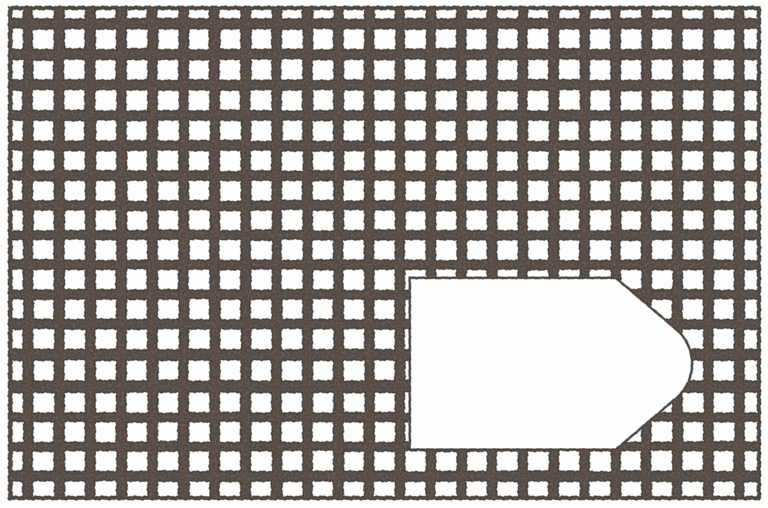
Reproduce this pattern procedurally as a Shadertoy shader.

```glsl
vec2 hash2(vec2 p) {
    vec3 q = fract(p.xyx * vec3(0.1031, 0.1030, 0.0973));
    q += dot(q, q.yzx + 33.33);
    return fract((q.xx + q.yz) * q.zy);
}

float box(vec2 p, vec2 halfSize, float radius) {
    vec2 q = abs(p) - halfSize + radius;
    return length(max(q, 0.0)) + min(max(q.x, q.y), 0.0) - radius;
}

// Distance to the nearest cell point
float cellular(vec2 p) {
    vec2 cell = floor(p);
    float nearest = 2.0;
    for (int y = -1; y <= 1; y++)
        for (int x = -1; x <= 1; x++) {
            vec2 c = cell + vec2(x, y);
            nearest = min(nearest, length(c + hash2(c + 40.0) - p));
        }
    return nearest;
}

// Hand-cut square openings on a slightly uneven grid
float openings(vec2 p) {
    vec2 pitch = vec2(0.0610, 0.0593);
    vec2 first = vec2(0.0858, 0.9231);
    vec2 id = round((p - first) / pitch * vec2(1, -1));
    vec2 center = first + id * pitch * vec2(1, -1);
    center.x += 0.0025 * max(sin(id.x * 0.2), 0.0);
    center.y -= 0.0024 * sin(id.y * 0.45) + 0.006 * exp(-0.7 * pow(id.y - 12.1, 2.0));
    vec2 jitter = hash2(id + 7.0) - 0.5;
    vec2 sizeJitter = hash2(id + 91.0) - 0.5;
    return box(p - center - jitter * 0.0015, vec2(0.0199, 0.0190) + sizeJitter * 0.0016, 0.002);
}

// Blank panel: flat on the left, rounded wedge on the right
float panel(vec2 p) {
    vec2 q = vec2(p.x - 1.2761, abs(p.y - 0.2840));
    vec2 normal = vec2(0.648, 0.762);
    float along = dot(q, vec2(normal.y, -normal.x));
    float wedge = (along > 0.0 ? length(q) : dot(q, normal)) - 0.0868;
    return max(max(wedge, q.y - 0.1667), 0.8107 - p.x);
}

void mainImage(out vec4 fragColor, in vec2 fragCoord) {
    vec2 p = fragCoord / iResolution.xy * vec2(1.515, 1.0);
    float aa = 1.0 / iResolution.y;

    // Ragged edges from layered sines
    vec2 wobble = sin(p.yx * vec2(310, 290) + 3.0 * sin(p.xy * 47.0))
                + 0.7 * sin(p.yx * vec2(713, 671) + p.xy * 90.0);
    vec2 rough = p + wobble * 0.0007;

    // Combine frame, openings and outlined panel
    float frame = box(rough - vec2(0.7584, 0.502), vec2(0.7426, 0.4862), 0.002);
    float inner = box(rough - vec2(0.7589, 0.502), vec2(0.7342, 0.4783), 0.002);
    float blank = panel(p + wobble * 0.0003);
    float holes = max(max(openings(rough), inner), 0.0047 - blank);
    float ink = max(frame, -min(holes, blank));

    // Brown ink with speckled grain and darker rims
    float grain = cellular(p * 190.0) - 0.45;
    grain += 0.25 * (hash2(floor(p * 338.0)).x - 0.5);
    vec3 brown = vec3(0.355, 0.317, 0.29) + grain * 0.09;
    float rim = smoothstep(-0.005, -0.001, ink);
    brown = mix(brown, vec3(0.25, 0.23, 0.21), rim * 0.8);
    vec3 paper = vec3(0.992);
    fragColor = vec4(mix(brown, paper, smoothstep(-aa, aa, ink)), 1.0);
}
```
